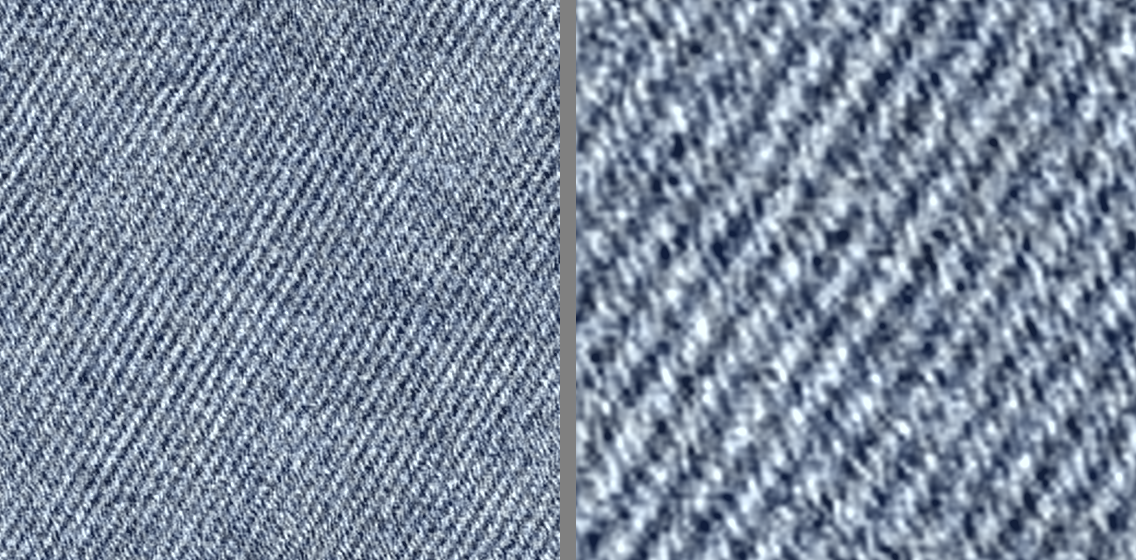
Left, the full canvas; right, a detail of the centre.
Reproduce this texture procedurally as a WebGL 2 fragment shader.

```glsl
#version 300 es
precision highp float;
precision highp int;
// Worn blue denim: steep twill ridges crossed by fine slanted threads.
// Two wrapping waves, bent and faded by periodic noise, give a brightness
// that is mapped onto a dark-to-pale indigo ramp.

uniform vec2 u_resolution;
out vec4 outColor;

const float TAU = 6.2831853;
const vec2 RIDGE_FREQ = vec2(33.0, -20.0);   // whole cycles per canvas
const vec2 THREAD_FREQ = vec2(90.0, 36.0);
const vec3 INDIGO = vec3(0.17, 0.22, 0.32);
const vec3 BLEACHED = vec3(0.85, 0.91, 0.96);

// Integer hash of a cell, 0..1
float hash(vec2 cell, uint seed) {
  uint h = uint(cell.x) * 1597u + uint(cell.y) * 51749u + seed * 7919u;
  h = (h ^ (h >> 16)) * 73244475u;
  h = (h ^ (h >> 15)) * 73244475u;
  return float((h ^ (h >> 16)) & 65535u) / 65535.0;
}

// Hash on a slanted grid that repeats with the canvas
float wrappedHash(vec2 cell, vec2 count, float slant, uint seed) {
  float turns = floor((cell.y + 0.5) / count.y);
  cell -= turns * vec2(slant, count.y);
  cell.x -= count.x * floor((cell.x + 0.5) / count.x);
  return hash(floor(cell + 0.5), seed);
}

// Value noise, -0.5..0.5; its columns follow count.x * x + slant * y
float noise(vec2 uv, vec2 count, float slant, uint seed) {
  vec2 p = vec2(count.x * uv.x + slant * uv.y, count.y * uv.y);
  vec2 cell = floor(p);
  vec2 f = fract(p);
  f = f * f * (3.0 - 2.0 * f);
  float a = wrappedHash(cell, count, slant, seed);
  float b = wrappedHash(cell + vec2(1.0, 0.0), count, slant, seed);
  float c = wrappedHash(cell + vec2(0.0, 1.0), count, slant, seed);
  float d = wrappedHash(cell + vec2(1.0, 1.0), count, slant, seed);
  return mix(mix(a, b, f.x), mix(c, d, f.x), f.y) - 0.5;
}

// Displacement that bends the cloth
vec2 bend(vec2 uv, float cells, uint seed) {
  return vec2(noise(uv, vec2(cells), 0.0, seed),
              noise(uv, vec2(cells), 0.0, seed + 1u));
}

float wave(vec2 uv, vec2 freq, float shift) {
  return cos(TAU * (dot(uv, freq) + shift));
}

// Brightness of the weave, about 0..1
float weave(vec2 uv) {
  vec2 cloth = uv + 0.012 * bend(uv, 4.0, 1u) + 0.002 * bend(uv, 22.0, 3u);

  // Ridges, fading in patches and along their length
  float patches = noise(uv, vec2(6.0), 0.0, 5u);
  float streaks = noise(cloth, vec2(33.0, 9.0), -20.0, 6u);
  float ridge = wave(cloth, RIDGE_FREQ, 0.12 * streaks);
  float ridgeHeight = clamp(0.225 + 0.2 * patches + 0.1 * streaks, 0.08, 0.34);

  // Threads, strongest on the ridge crests
  float jitter = noise(cloth, vec2(66.0, 44.0), -40.0, 7u);
  float thread = wave(cloth, THREAD_FREQ, 0.8 * jitter);
  float threadHeight = 0.17 + 0.03 * ridge - 0.1 * patches;

  // Short fibres along the threads, fine lint and broad wear
  float fibres = noise(cloth, vec2(180.0, 130.0), 72.0, 8u);
  float lint = noise(uv, vec2(256.0), 0.0, 9u);
  float wear = noise(uv, vec2(5.0), 0.0, 10u) + noise(uv, vec2(13.0), 0.0, 11u);

  return 0.465 + ridgeHeight * ridge + threadHeight * thread
       + 0.64 * fibres + 0.58 * lint + 0.075 * wear + 0.05 * streaks;
}

void main() {
  vec2 uv = gl_FragCoord.xy / u_resolution;
  float light = clamp(weave(uv), -0.15, 1.15);
  vec3 color = mix(INDIGO, BLEACHED, light);

  // Uneven dye: some yarns bluer, some greyer
  float dye = noise(uv, vec2(70.0), 0.0, 12u) + 0.4 * noise(uv, vec2(9.0), 0.0, 13u);
  color += dye * vec3(-0.02, -0.005, 0.03);

  outColor = vec4(clamp(color, 0.0, 1.0), 1.0);
}
```
